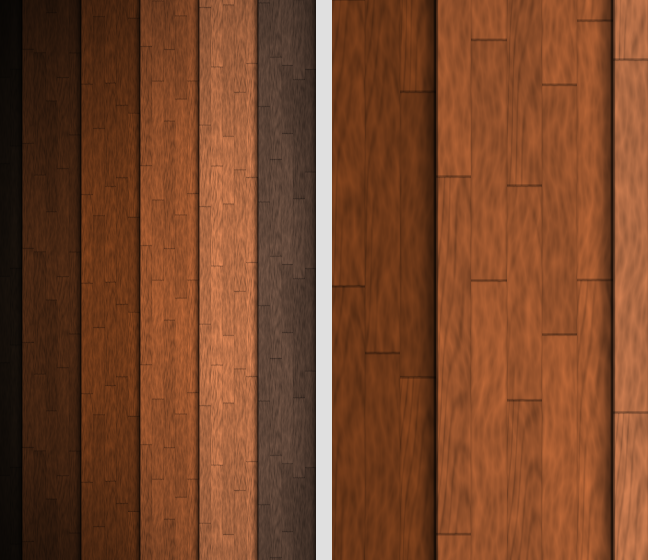
Left: the whole. Right: its middle third, enlarged.
Give the GLSL for this texture, as a WebGL 2 fragment shader.

```glsl
#version 300 es
precision highp float;

uniform vec2 u_resolution;
out vec4 outColor;

const float PLANK_WIDTH = 0.1867;
const float STRIPS = 5.0;

float hash(vec2 p) {
  vec3 q = fract(p.xyx * vec3(0.1031, 0.1030, 0.0973));
  q += dot(q, q.yzx + 33.33);
  return fract((q.x + q.y) * q.z);
}

// Distance to the nearest jittered cell point
float cellular(vec2 p) {
  vec2 cell = floor(p);
  float nearest = 2.0;
  for (int j = -1; j <= 1; j++) {
    for (int i = -1; i <= 1; i++) {
      vec2 c = cell + vec2(i, j);
      vec2 point = c + vec2(hash(c), hash(c + 57.3));
      nearest = min(nearest, distance(p, point));
    }
  }
  return nearest;
}

float softLine(float d, float halfWidth, float pixel) {
  return 1.0 - smoothstep(halfWidth - pixel, halfWidth + pixel, abs(d));
}

vec3 plankColor(float index) {
  vec3 stains[6] = vec3[6](
    vec3(0.10, 0.070, 0.045), vec3(0.27, 0.145, 0.070),
    vec3(0.43, 0.220, 0.095), vec3(0.61, 0.335, 0.180),
    vec3(0.75, 0.455, 0.290), vec3(0.38, 0.280, 0.225));
  return stains[int(clamp(index + 1.0, 0.0, 5.0))];
}

// Pores, growth rings and slow blotches inside one board
float woodGrain(vec2 p, float u, float seed) {
  float sway = 0.004 * sin(p.y * 17.0 + seed * 40.0) + 0.002 * sin(p.y * 43.0 + seed * 90.0);
  float lean = (seed - 0.5) * 0.07 * p.y;
  vec2 q = vec2(p.x + sway + lean, p.y);
  float pores = cellular(q * vec2(125.0, 26.0) + seed * 71.0);
  float fibre = cellular(q * vec2(210.0, 60.0) + seed * 23.0);
  float arch = p.y * 75.0 + (u - seed) * (u - seed) * 26.0 + 2.0 * sin(p.y * 13.0 + seed * 30.0);
  float rings = pow(0.5 + 0.5 * sin(arch + 1.5 * sin(u * 7.0 + p.y * 21.0)), 4.0);
  float blotch = sin(p.y * 15.0 + seed * 50.0) * sin(p.y * 6.0 + u * 2.0 + seed * 20.0);
  return (pores - 0.45) * 0.23 + (fibre - 0.45) * 0.12
       - (rings - 0.27) * 0.13 * smoothstep(0.3, 0.8, seed) + blotch * 0.035;
}

void main() {
  vec2 uv = gl_FragCoord.xy / u_resolution;
  vec2 p = gl_FragCoord.xy / u_resolution.x;
  float pixel = 1.0 / u_resolution.x;

  // Wide stained planks, each made of narrow strips
  float across = (p.x - 0.0695) / PLANK_WIDTH;
  float plank = floor(across);
  float f = across - plank;
  float strip = floor(across * STRIPS);
  float u = fract(across * STRIPS);

  // Two unequal boards per vertical repeat, staggered by strip
  float period = 0.63;
  float t = fract(p.y / period + hash(vec2(strip + 20.0, 3.0)));
  float split = 0.38 + 0.3 * hash(vec2(strip + 20.0, 8.0));
  float seed = hash(vec2(strip + 31.0, 12.0 + 9.0 * step(split, t)));
  float joint = min(min(t, 1.0 - t), abs(t - split)) * period;
  float stripSeam = min(u, 1.0 - u) * PLANK_WIDTH / STRIPS;

  // Wood tone
  float tone = 1.0 + woodGrain(vec2(p.x, t * period), u, seed);
  tone *= 0.93 + 0.14 * hash(vec2(seed * 91.0, strip + 40.0));
  tone *= 1.0 - 0.30 * softLine(joint, 0.0013, pixel);
  tone *= 1.0 - 0.11 * softLine(stripSeam, 0.0010, pixel);
  tone *= 0.96 + 0.08 * f;

  // Shadow cast on the right side of each plank, lit left edge
  float shade = smoothstep(0.84, 1.0, f);
  tone *= 1.0 - 0.48 * shade * shade;
  tone *= 1.0 + 0.10 * exp(-f * 22.0);
  float edge = min(f, 1.0 - f) * PLANK_WIDTH;
  tone *= 1.0 - 0.55 * softLine(edge, 0.0022, pixel);

  // Light fades to the ends, faster on the dark side
  float dy = uv.y - 0.46;
  float light = exp(-dy * dy * mix(2.6, 0.8, smoothstep(0.0, 0.75, uv.x)));
  light *= 1.0 - 0.30 * smoothstep(0.88, 1.02, uv.x);
  light *= 0.70 + 0.30 * smoothstep(-0.02, 0.10, uv.x);

  vec3 color = plankColor(plank) * tone * light;
  outColor = vec4(clamp(color, 0.0, 1.0), 1.0);
}
```
